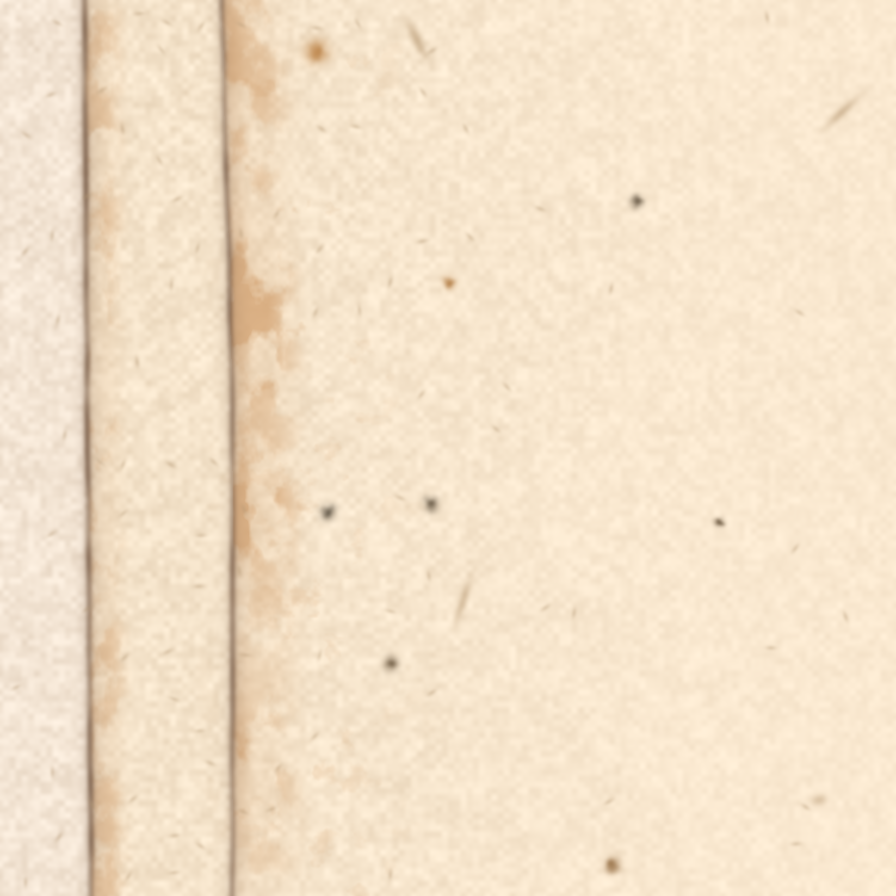
Reproduce this texture procedurally as a Shadertoy shader.

```glsl
#define PAPER vec3(0.982, 0.914, 0.818)
#define PAPER_SHADE vec3(0.935, 0.868, 0.768)
#define MARGIN vec3(0.955, 0.898, 0.832)
#define RUST vec3(0.83, 0.64, 0.45)
#define CREASE_INK vec3(0.47, 0.36, 0.28)
#define GRAIN_SCALE 145.0
#define GRAIN_AMOUNT 0.085
#define CREASE_WIDTH 0.0042
#define FLECK_CELLS 24.0

float hash(vec2 p) {
    return fract(sin(dot(p, vec2(127.1, 311.7))) * 43758.5453);
}

float noise(vec2 p) {
    vec2 i = floor(p), f = fract(p);
    f = f * f * (3.0 - 2.0 * f);
    return mix(mix(hash(i), hash(i + vec2(1, 0)), f.x),
               mix(hash(i + vec2(0, 1)), hash(i + vec2(1, 1)), f.x), f.y);
}

float fbm(vec2 p) {
    float sum = 0.0, amp = 0.5;
    for (int k = 0; k < 4; k++) {
        sum += amp * noise(p);
        p = p * 2.03 + 17.3;
        amp *= 0.5;
    }
    return sum / 0.9375;
}

float bell(float d, float width) {
    return exp(-d * d / (width * width));
}

// Horizontal positions of the two slightly bowed folds
float outerFold(float y) {
    return 0.102 - 0.008 * y + 0.0012 * (noise(vec2(y * 18.0, 3.0)) - 0.5);
}

float innerFold(float y) {
    return 0.260 - 0.012 * smoothstep(0.5, 1.0, y)
         + 0.0025 * (noise(vec2(y * 14.0, 9.0)) - 0.5);
}

// Dark line with a wider soft shadow on either side
float foldLine(float d, float y, float seed) {
    float wear = 0.6 + 0.4 * noise(vec2(y * 32.0, seed));
    float shadow = d < 0.0 ? bell(d, 0.011) : bell(d, 0.015);
    return wear * (0.62 * bell(d, CREASE_WIDTH) + 0.18 * shadow);
}

// Ragged rust seeping to the right of a fold
float seepage(float d, float reach, vec2 uv) {
    float ragged = smoothstep(0.40, 0.70, fbm(uv * vec2(34.0, 25.0)));
    float fade = 1.0 - smoothstep(reach * 0.35, reach, d);
    return smoothstep(-0.002, 0.003, d) * fade * (0.22 + 0.78 * ragged);
}

// Sparse faint fibres, one candidate per cell
float flecks(vec2 uv) {
    vec2 g = uv * FLECK_CELLS, cell = floor(g);
    float chance = hash(cell + 5.0);
    vec2 centre = 0.25 + 0.5 * vec2(hash(cell + 11.0), hash(cell + 23.0));
    float a = 6.2832 * hash(cell + 31.0);
    vec2 d = mat2(cos(a), -sin(a), sin(a), cos(a)) * (fract(g) - centre);
    float present = step(mix(0.80, 0.96, smoothstep(0.25, 0.8, uv.x)), chance);
    return present * exp(-dot(d * vec2(7.0, 15.0), d * vec2(7.0, 15.0)));
}

// Elongated soft mark leaning at a given angle
float streak(vec2 d, float angle, vec2 size) {
    float c = cos(angle), s = sin(angle);
    vec2 q = vec2(c * d.x + s * d.y, c * d.y - s * d.x) / size;
    return exp(-dot(q, q));
}

void mainImage(out vec4 fragColor, in vec2 fragCoord) {
    vec2 uv = fragCoord / iResolution.xy;
    float outer = uv.x - outerFold(uv.y);
    float inner = uv.x - innerFold(uv.y);

    // Paper tone: dull near the folds, clean on the right
    float dull = 0.42 * (1.0 - smoothstep(0.2, 0.85, uv.x));
    dull += 0.28 * (fbm(uv * 9.0) - 0.35);
    vec3 col = mix(PAPER, PAPER_SHADE, clamp(dull, 0.0, 1.0));
    col = mix(MARGIN, col, smoothstep(-0.006, 0.004, outer));

    // Pulp grain
    float grain = 0.6 * noise(uv * GRAIN_SCALE) + 0.4 * noise(uv * GRAIN_SCALE * 0.53 + 40.0);
    float strength = GRAIN_AMOUNT * mix(1.3, 0.7, smoothstep(0.1, 1.0, uv.x));
    col += (grain - 0.5) * strength * vec3(0.85, 1.0, 1.15);

    // Rust beside the folds, heavier in patches
    float patches = 0.20 + 0.65 * bell(uv.y - 0.66, 0.12) + 0.65 * bell(uv.y - 0.43, 0.065)
                  + 0.35 * bell(uv.y - 0.13, 0.08) + 0.35 * bell(uv.y - 0.93, 0.11);
    float rust = patches * seepage(inner, 0.095, uv);
    rust += 0.52 * seepage(outer, 0.052, uv + 4.0) * step(inner, 0.0);
    rust += 0.35 * bell(inner - 0.009, 0.012) * step(0.0, inner) * patches;
    rust += 0.22 * smoothstep(0.62, 0.78, fbm(uv * 30.0 + 8.0)) * bell(uv.x - 0.35, 0.09);
    col = mix(col, RUST, clamp(rust, 0.0, 0.8));

    // Folds
    col = mix(col, CREASE_INK, foldLine(outer, uv.y, 2.0));
    col = mix(col, CREASE_INK, 0.9 * foldLine(inner, uv.y, 7.0));

    // Scattered fibres
    col = mix(col, vec3(0.70, 0.59, 0.45), 0.32 * flecks(uv));

    // Main specks: position, radius, warmth
    vec4 specks[8] = vec4[8](
        vec4(0.353, 0.942, 0.0125, 1.0), vec4(0.710, 0.776, 0.0070, 0.1),
        vec4(0.501, 0.685, 0.0065, 0.9), vec4(0.366, 0.428, 0.0080, 0.0),
        vec4(0.481, 0.437, 0.0075, 0.1), vec4(0.436, 0.259, 0.0075, 0.2),
        vec4(0.683, 0.034, 0.0085, 0.6), vec4(0.803, 0.417, 0.0050, 0.2));
    for (int k = 0; k < 8; k++) {
        vec4 s = specks[k];
        vec2 d = uv - s.xy;
        d += 0.004 * (vec2(noise(uv * 110.0), noise(uv * 110.0 + 60.0)) - 0.5);
        vec3 ink = mix(vec3(0.36, 0.32, 0.26), vec3(0.73, 0.50, 0.26), s.w);
        col = mix(col, ink, 0.82 * exp(-dot(d, d) / (s.z * s.z)));
    }

    // Longer stray marks
    float marks = 0.50 * streak(uv - vec2(0.465, 0.956), -1.1, vec2(0.022, 0.006));
    marks += 0.42 * streak(uv - vec2(0.940, 0.875), 0.75, vec2(0.024, 0.005));
    marks += 0.40 * streak(uv - vec2(0.517, 0.330), 1.25, vec2(0.025, 0.005));
    marks += 0.35 * streak(uv - vec2(0.914, 0.107), 0.2, vec2(0.009, 0.006));
    col = mix(col, vec3(0.66, 0.53, 0.37), marks);

    fragColor = vec4(clamp(col, 0.0, 1.0), 1.0);
}
```
